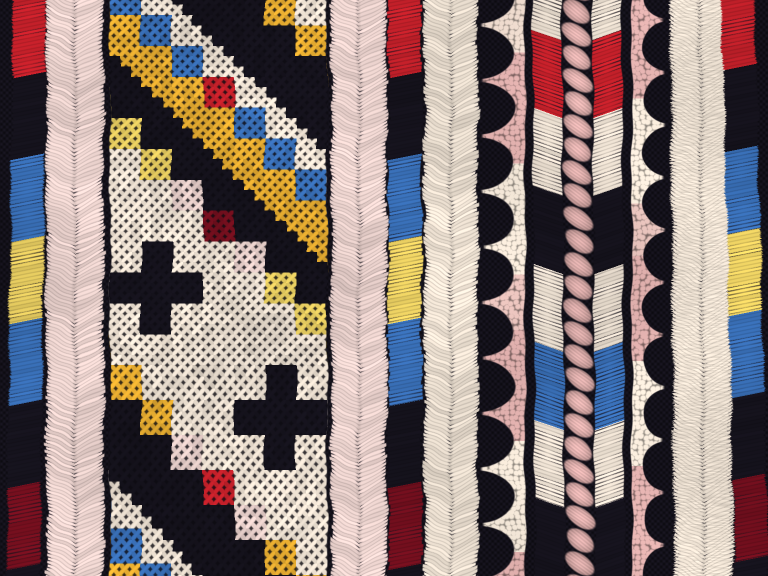
This pattern is drawn by a Shadertoy shader. Its source:

```glsl
const vec3 INK = vec3(.085, .075, .115);
const vec3 CREAM = vec3(.96, .91, .85);
const vec3 ROSE = vec3(.95, .85, .83);
const vec3 PINK = vec3(.88, .69, .68);
const vec3 BLUE = vec3(.23, .45, .74);
const vec3 YELLOW = vec3(.96, .85, .40);
const vec3 GOLD = vec3(.95, .71, .20);
const vec3 RED = vec3(.80, .13, .17);
const vec3 WINE = vec3(.47, .06, .12);

float hash(vec2 p) {
    p = fract(p * vec2(.1031, .1137));
    p += dot(p, p.yx + 33.3);
    return fract((p.x + p.y) * p.x * 7.3);
}

float cellular(vec2 p) {
    float nearest = 2.;
    for (int j = -1; j <= 1; j++)
        for (int i = -1; i <= 1; i++) {
            vec2 cell = floor(p) + vec2(i, j);
            vec2 seed = cell + .2 + .6 * vec2(hash(cell), hash(cell + 47.));
            nearest = min(nearest, length(seed - p));
        }
    return nearest;
}

float inside(float halfWidth, float d) { return smoothstep(-.8, .8, halfWidth - abs(d)); }

// Stacked threads; "edge" rises to 1 where dark slivers open between them
vec3 satin(vec3 dye, float t, float seed, float edge) {
    t /= 3.8;
    float h = hash(vec2(floor(t), seed));
    float groove = smoothstep(.18, .5, abs(fract(t) - .5));
    float sliver = groove * smoothstep(.45, .9, h * .55 + edge * .6);
    return mix(dye * (.93 + .14 * h - .12 * groove), INK, .8 * sliver);
}

// Two rows of slanted threads meeting in a V
void braid(inout vec3 col, vec2 p, float center, float halfWidth, vec3 dye) {
    float x = p.x - center, d = abs(x) / halfWidth;
    float t = p.y + .5 * abs(x) + sin(p.y * .11 + x * .2);
    float seed = center + 9. * step(0., x);
    float ragged = 2.5 * hash(vec2(floor(t / 3.8), seed));
    float edge = max(smoothstep(.7, 1., d), .55 * smoothstep(.2, 0., d));
    vec3 thread = satin(dye, t, seed, edge) * (1. - .07 * smoothstep(.12, 0., d));
    col = mix(col, thread, inside(halfWidth - ragged, x));
}

void colourBand(inout vec3 col, vec2 p, float center, float shift) {
    float x = p.x - center, t = p.y + .2 * x + shift;
    float k = mod(floor((t + 7.) / 82.), 6.);
    vec3 dye = k == 0. ? (t > 300. ? WINE : RED) : k == 3. ? YELLOW : mod(k, 2.) == 0. ? BLUE : INK;
    float ragged = 2. * hash(vec2(floor(t / 3.8), center));
    col = mix(col, satin(dye, t, floor(center / 50.), .25 + .3 * abs(x) / 17.), inside(17.5 - ragged, x));
}

// Counted cross stitch: three stitches to a block, seven blocks across
vec3 crossStitch(vec2 p) {
    vec2 g = vec2((p.x - 110.) / 31., min((p.y - 118.) / 30.9, 8. + (p.y - 365.) / 35.));
    vec2 block = floor(g), stitch = floor(g * 3.);
    float c = block.x, fromMid = abs(c - 3.);
    float stair = mod(block.y - c, 17.);
    float stripe = mod(stitch.y - stitch.x + 17., 51.);
    float side = mod(floor(g.y + 1. / 3.) - c + 12., 17.) - 8.;
    vec3 dye = INK;
    if (stair > 0. && stair < 8.) dye = CREAM;
    if (stair == 0. || stair == 8.)
        dye = fromMid == 0. ? (stair == 0. ? WINE : RED) : fromMid == 1. ? ROSE : stair == 0. ? YELLOW : GOLD;
    if (stripe < 11.) dye = side > 0. ? GOLD : side < 0. ? CREAM : fromMid == 0. ? RED : BLUE;
    vec2 a = abs(block - vec2(1, 5)), b = abs(block - vec2(5, 9));
    if (min(a.x + a.y, b.x + b.y) <= 1.) dye = INK;
    // Crossed legs with open holes between neighbours
    vec2 f = fract(g * 3.) - .5, l = abs(f);
    float hole = smoothstep(.2, .42, abs(l.x - l.y) + .04 * hash(stitch + 80.));
    float overLeg = smoothstep(.3, .05, abs(f.x + f.y));
    dye *= .88 + .12 * hash(stitch + 31.) + .07 * overLeg;
    return mix(dye, INK * .6, .8 * hole);
}

// Lace points between dark half-ovals; x runs from tip to base
void lace(inout vec3 col, vec2 p, float x, float depth, float pitch, float start) {
    float k = (p.y - start) / pitch, y = (fract(k) - .5) * pitch;
    float oval = length(vec2(x / (depth - 11.), y / (pitch * .475)));
    float mask = smoothstep(.97, 1.03, oval) * smoothstep(3., 7., x) * smoothstep(.8, -.8, x - depth);
    vec3 dye = mix(CREAM, PINK, smoothstep(.35, .65, .5 + .5 * sin(floor(k + .5) * 1.3 + start)));
    float loops = cellular(p / 5.);
    col = mix(col, mix(dye * 1.04, dye * .55, smoothstep(.35, .85, loops)), mask);
}

void rope(inout vec3 col, vec2 p) {
    for (int i = -1; i <= 1; i++) {
        float k = floor(p.y / 23.) + float(i);
        vec2 q = p - vec2(0, (k + .5) * 23.);
        q = mat2(.6, .8, -.8, .6) * q;
        float d = length(q / vec2(9.5, 17.));
        vec3 bead = PINK * (1.05 - .3 * d * d + .06 * sin(q.x * 2.2));
        col = mix(col, mix(bead, INK, .6 * smoothstep(.86, 1., d)), smoothstep(1.06, .94, d));
    }
}

vec3 cloth(vec2 p) {
    float down = p.y / 576.;
    vec3 col = INK * (.85 + .3 * sin(p.x * 1.1) * sin(p.y * 1.1));
    p.x += sin(p.y * .045) + .7 * sin(p.y * .13 + p.x * .02);
    col = mix(col, crossStitch(p), inside(108.5, p.x - 218.5));
    lace(col, p, p.x - 478., 47., 55.5, 25.);
    lace(col, p, 668. - p.x, 36., 52.5, 20.);
    braid(col, p, 75., 30., ROSE);
    braid(col, p, 359., 29., ROSE);
    braid(col, p, 451., 28., CREAM);
    braid(col, p, 700. + 4. * down, 31., CREAM);
    colourBand(col, p, 30. - 7. * down, 0.);
    colourBand(col, p, 405., 0.);
    colourBand(col, p, 738. + 14. * down, 8.);
    // Mirrored satin blocks beside the rope
    float x = p.x - 577. - 3. * down, a = abs(x) - 30.;
    float t = p.y - 35. + .35 * a, k = floor(t / 78.);
    vec3 dye = k == 0. ? RED : k == 4. ? BLUE : mod(k, 4.) == 2. ? INK : CREAM;
    col = mix(col, satin(dye, t, sign(x) + 5., .3 + .03 * abs(a)), inside(14.5, a));
    rope(col, vec2(x, p.y));
    return col * (.98 + .03 * sin(p.x * .021 + 2. * sin(p.y * .017)));
}

void mainImage(out vec4 fragColor, in vec2 fragCoord) {
    vec3 sum = vec3(0);
    for (int i = 0; i < 4; i++) {
        vec2 s = fragCoord + vec2(i % 2, i / 2) * .5 - .25;
        sum += cloth(vec2(s.x, iResolution.y - s.y) / iResolution.y * 576.);
    }
    fragColor = vec4(clamp(sum / 4., 0., 1.), 1);
}
```
